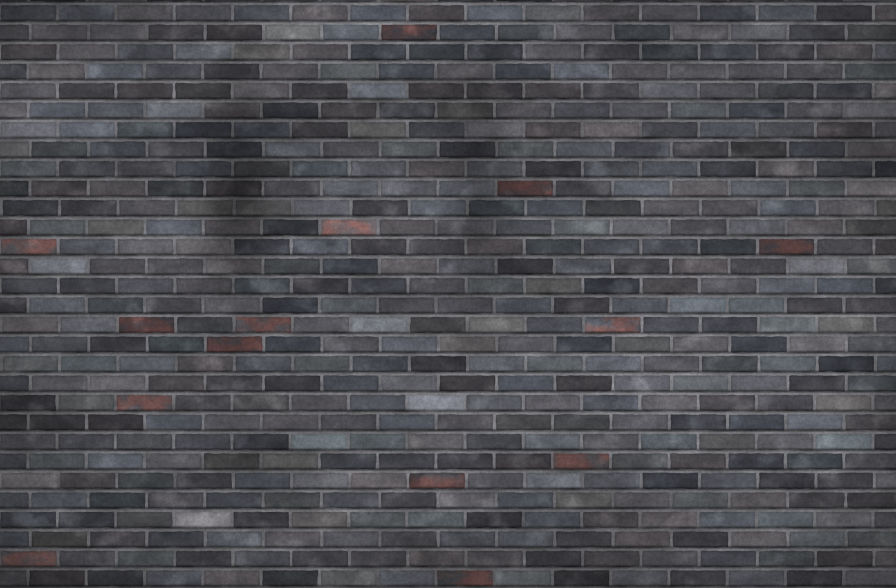
Give the GLSL for this texture, as a Shadertoy shader.

```glsl
// Weathered dark grey brick wall in running bond, with pale joints and soot stains.

#define COURSES 30.17                        // courses over the canvas height
#define BRICK_LENGTH 2.99                    // brick pitch, in courses
#define JOINT vec2(0.15, 0.20)               // joint widths, in courses
#define BRICK_COLOR vec3(0.286, 0.287, 0.302)
#define MORTAR_COLOR vec3(0.425, 0.425, 0.440)
#define TONE_SPREAD 0.15                     // brightness range between bricks
#define RED_SHARE 0.025                      // share of reddish bricks
#define SHADOW 0.48                          // darkness under each brick
#define GRAIN 0.10                           // fine surface roughness

float hash(vec2 p) {
    vec3 q = fract(p.xyx * vec3(0.1031, 0.1030, 0.0973));
    q += dot(q, q.yzx + 33.33);
    return fract((q.x + q.y) * q.z);
}

float cornerSlope(vec2 cell, vec2 offset) {
    float angle = 6.2832 * hash(cell + 57.0);
    return dot(vec2(cos(angle), sin(angle)), offset);
}

float gradientNoise(vec2 p) {
    vec2 i = floor(p), f = p - i;
    vec2 u = f * f * f * (f * (f * 6.0 - 15.0) + 10.0);
    vec2 e = vec2(1.0, 0.0);
    float low = mix(cornerSlope(i, f), cornerSlope(i + e, f - e), u.x);
    float high = mix(cornerSlope(i + e.yx, f - e.yx), cornerSlope(i + 1.0, f - 1.0), u.x);
    return mix(low, high, u.y);
}

float fbm(vec2 p) {
    float sum = 0.0, amplitude = 1.0;
    for (int i = 0; i < 4; i++) {
        sum += amplitude * gradientNoise(p);
        p = mat2(1.6, 1.2, -1.2, 1.6) * p + 11.3;
        amplitude *= 0.5;
    }
    return sum;
}

float blob(vec2 uv, vec2 center, vec2 size) {
    vec2 d = (uv - center) / size;
    return exp(-dot(d, d));
}

// Broad brightness changes: soot columns, washed patches and dim edges
float weathering(vec2 uv, vec2 wall) {
    float light = 1.0 + 0.20 * fbm(wall * vec2(0.11, 0.15));
    light -= 0.30 * blob(uv, vec2(0.265, 0.66), vec2(0.035, 0.24));
    light -= 0.27 * blob(uv, vec2(0.530, 0.66), vec2(0.040, 0.17));
    light -= 0.18 * blob(uv, vec2(0.0, 0.0), vec2(0.18, 0.16));
    light += 0.24 * blob(uv, vec2(0.05, 0.83), vec2(0.09, 0.09));
    light += 0.20 * blob(uv, vec2(0.42, 0.96), vec2(0.13, 0.05));
    light += 0.12 * blob(uv, vec2(0.80, 0.45), vec2(0.22, 0.25));
    vec2 edge = abs(uv - 0.5) * 2.0;
    return light - 0.14 * pow(edge.x, 6.0) - 0.12 * pow(edge.y, 8.0);
}

// Colour of one brick, with its own tone, tint and pale bloom
vec3 brickColor(vec2 id, vec2 wall) {
    float tone = (hash(id + 3.0) - 0.5) * TONE_SPREAD;
    tone += 0.15 * pow(hash(id + 17.0), 12.0);
    vec2 local = wall + 40.0 * hash(id + 9.0);
    float mottle = fbm(local * vec2(0.65, 1.1));
    float bloom = smoothstep(0.05, 0.65, fbm(local * 0.5 + 70.0));

    vec3 tint = mix(vec3(1.04, 0.99, 0.98), vec3(0.96, 1.0, 1.045), hash(id + 29.0));
    tint.g += 0.03 * smoothstep(0.75, 0.9, hash(id + 37.0));
    float red = step(1.0 - RED_SHARE, hash(id + 43.0)) * smoothstep(-0.5, 0.3, mottle);
    tint = mix(tint, vec3(1.24, 0.90, 0.84), red);
    return (BRICK_COLOR + tone + 0.055 * mottle + 0.09 * bloom) * tint;
}

void mainImage(out vec4 fragColor, in vec2 fragCoord) {
    vec2 uv = fragCoord / iResolution.xy;
    vec2 wall = fragCoord / iResolution.y * COURSES;
    float pixel = COURSES / iResolution.y;

    // Running bond: every other course shifts by half a brick
    float course = floor(wall.y);
    float shift = 0.5 * mod(course + 1.0, 2.0) + 0.05 * (hash(vec2(course, 5.0)) - 0.5);
    float along = wall.x / BRICK_LENGTH - shift;
    vec2 id = vec2(floor(along), course) + 20.0;
    vec2 cell = vec2(fract(along) * BRICK_LENGTH, fract(wall.y));

    // Rounded brick with slightly uneven edges
    vec2 halfSize = 0.5 * (vec2(BRICK_LENGTH, 1.0) - JOINT);
    vec2 d = abs(cell - 0.5 * vec2(BRICK_LENGTH, 1.0)) - halfSize + 0.06;
    float dist = length(max(d, 0.0)) + min(max(d.x, d.y), 0.0) - 0.06;
    dist += 0.045 * gradientNoise(wall * 2.3);
    float face = 1.0 - smoothstep(-0.7 * pixel, 0.7 * pixel, dist);

    vec3 brick = brickColor(id, wall);
    brick *= 1.0 - 0.12 * smoothstep(-0.16, 0.0, dist);
    vec3 mortar = MORTAR_COLOR * (1.0 + 0.22 * fbm(wall * vec2(0.5, 0.9) + 31.0));
    vec3 color = mix(mortar, brick, face);

    // Shadow below the lower edge of each brick
    float under = (cell.y - 0.45 * JOINT.y) / 0.075;
    float depth = SHADOW * (0.85 + 0.6 * gradientNoise(wall * 0.8 + 13.0));
    color *= 1.0 - depth * exp(-under * under);

    color *= 1.0 + GRAIN * (gradientNoise(wall * 4.1) + gradientNoise(wall * 8.7));
    color *= weathering(uv, wall);
    fragColor = vec4(clamp(color, 0.0, 1.0), 1.0);
}
```
